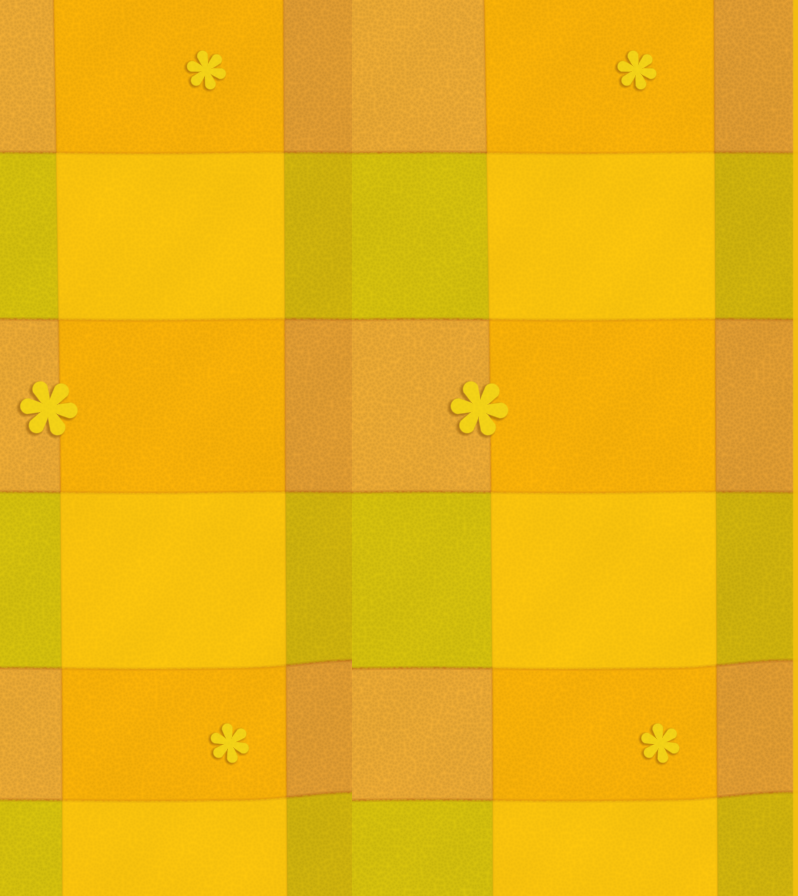
This pattern is drawn by a Shadertoy shader. Its source:

```glsl
// Woven check cloth: warm and light bands cross three columns in each panel.
// Two panels repeat across; stitched six-petal flowers sit on the warm bands.
// Lengths are fractions of canvas height; y runs downwards from the top.

const float PERIOD = 0.4805;       // panel width
const float SEAM_X = 0.3932;       // where the second panel starts
const float SELVEDGE = 0.0055;     // bright strip on the right border
const float ROW_EDGES[5] = float[5](0.1706, 0.3568, 0.5495, 0.7461, 0.8932);
const float THREAD_WIDTH = 0.0016;
const float GRAIN_SCALE = 270.0;
const float GRAIN_DEPTH = 0.075;
const float PETALS = 6.0;

const vec3 ORANGE = vec3(0.96, 0.685, 0.03);
const vec3 YELLOW = vec3(0.97, 0.76, 0.05);
const vec3 OCHRE = vec3(0.90, 0.65, 0.20);
const vec3 OCHRE_DARK = vec3(0.86, 0.60, 0.19);
const vec3 GREEN = vec3(0.82, 0.74, 0.05);
const vec3 GREEN_DARK = vec3(0.80, 0.69, 0.05);
const vec3 THREAD = vec3(0.70, 0.40, 0.08);
const vec3 PETAL = vec3(0.95, 0.82, 0.09);
const vec3 SHADOW = vec3(0.55, 0.34, 0.03);

// Flowers: panel x, y, radius, rotation
const vec4 FLOWERS[3] = vec4[3](
    vec4(0.3177, 0.0781, 0.0225, 0.25),
    vec4(0.1419, 0.4557, 0.0325, 0.10),
    vec4(0.3438, 0.8294, 0.0225, 0.35));

vec2 hash2(vec2 p) {
    vec3 q = fract(p.xyx * vec3(0.1031, 0.1030, 0.0973));
    q += dot(q, q.yzx + 33.33);
    return fract((q.xx + q.yz) * q.zy);
}

// Distance to the nearest scattered point
float cellular(vec2 p) {
    vec2 cell = floor(p), f = fract(p);
    float nearest = 2.0;
    for (int j = -1; j <= 1; j++)
        for (int i = -1; i <= 1; i++) {
            vec2 o = vec2(i, j);
            nearest = min(nearest, length(o + hash2(cell + o) - f));
        }
    return nearest;
}

// Slow tonal drift of the dye
float mottling(vec2 p) {
    return sin(p.x * 23.0 + 2.0 * sin(p.y * 17.0)) * sin(p.y * 29.0 + p.x * 9.0)
         + 0.5 * sin(p.x * 71.0 + p.y * 53.0);
}

// Unit flower: tapered petals with round tips
float flowerDistance(vec2 p, float turn) {
    float sector = 6.2831853 / PETALS;
    float a = atan(p.y, p.x) - turn;
    a -= sector * round(a / sector);
    vec2 q = length(p) * vec2(cos(a), sin(a));
    float t = clamp(q.x / 0.72, 0.0, 1.0);
    return length(q - vec2(0.72 * t, 0.0)) - mix(0.10, 0.27, t);
}

float coverage(float d, float aa) {
    return 1.0 - smoothstep(-aa, aa, d);
}

void mainImage(out vec4 fragColor, in vec2 fragCoord) {
    float aa = 1.0 / iResolution.y;
    vec2 p = vec2(fragCoord.x, iResolution.y - fragCoord.y) * aa;
    float panel = min(floor((p.x - SEAM_X) / PERIOD), 0.0);
    vec2 u = vec2(p.x - SEAM_X - panel * PERIOD, p.y);

    // Slightly bowed columns and lifted lower rows
    float leftEdge = 0.147 + 0.019 * u.y - 0.009 * u.y * u.y;
    float rightEdge = 0.4036 + 0.004 * u.y;
    float lift = 0.009 * smoothstep(0.36, 0.49, u.x) * smoothstep(0.55, 0.74, u.y);
    float rowY = u.y + lift + 0.0007 * sin(u.x * 19.0);

    // Warm bands alternate at each row edge
    float warm = 1.0, rowDist = 1.0;
    for (int i = 0; i < 5; i++) {
        float d = rowY - ROW_EDGES[i];
        warm = mix(warm, 1.0 - warm, smoothstep(-aa, aa, d));
        rowDist = min(rowDist, abs(d));
    }
    float left = coverage(u.x - leftEdge, aa);
    float right = coverage(rightEdge - u.x, aa);
    float side = max(left, right);
    vec3 color = mix(YELLOW, ORANGE, warm);
    color = mix(color, mix(GREEN, OCHRE, warm), left);
    color = mix(color, mix(GREEN_DARK, OCHRE_DARK, warm), right);

    // Weave grain, dye drift and uneven thread along the edges
    float grain = cellular(p * GRAIN_SCALE) - 0.45;
    color *= 1.0 + GRAIN_DEPTH * grain * (0.5 + 0.5 * side + 0.3 * warm);
    color *= 1.0 + 0.007 * mottling(p);
    float wear = clamp(0.65 + 0.9 * grain, 0.2, 1.0);
    float rowThread = coverage(rowDist - THREAD_WIDTH, 1.5 * aa);
    float colDist = min(abs(u.x - leftEdge), abs(u.x - rightEdge));
    float colThread = coverage(colDist - 0.6 * THREAD_WIDTH, 1.5 * aa);
    color = mix(color, THREAD, wear * rowThread * mix(0.35, 0.7, side));
    color = mix(color, THREAD, wear * colThread * mix(0.2, 0.5, warm));

    // Raised flowers with a small cast shadow
    for (int i = 0; i < 3; i++) {
        vec4 f = FLOWERS[i];
        vec2 q = (u - f.xy) / f.z;
        float soft = aa / f.z;
        float shade = coverage(flowerDistance(q + vec2(0.07, -0.05), f.w) - 0.03, 2.0 * soft);
        color = mix(color, SHADOW, 0.55 * shade);
        color = mix(color, PETAL * (1.0 + 0.03 * grain), coverage(flowerDistance(q, f.w), soft));
    }

    float border = iResolution.x * aa - SELVEDGE;
    color = mix(color, YELLOW, 0.85 * smoothstep(-aa, aa, p.x - border));
    fragColor = vec4(color, 1.0);
}
```
